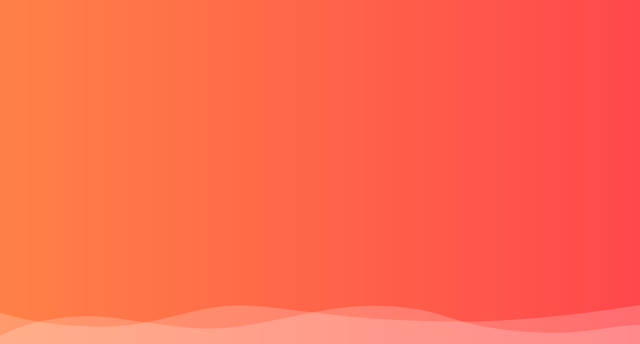
Reproduce this background procedurally as a Shadertoy shader.

```glsl
const int KNOTS = 10;
const vec3 ORANGE = vec3(1.0, 0.506, 0.278);
const vec3 CORAL = vec3(1.0, 0.282, 0.298);
const vec3 FOAM = vec3(1.0);
const float FOAM_OPACITY = 0.2;

// Wave crest knots: position, height, slope
const vec3 LONG_WAVE[KNOTS] = vec3[KNOTS](
    vec3(0.0, 0.0894, -0.45), vec3(0.0586, 0.0652, -0.31),
    vec3(0.163, 0.0507, 0.0), vec3(0.228, 0.0628, 0.35),
    vec3(0.371, 0.1123, 0.0), vec3(0.488, 0.0918, -0.2),
    vec3(0.586, 0.0737, -0.12), vec3(0.729, 0.0652, 0.0),
    vec3(0.833, 0.0749, 0.15), vec3(1.0, 0.1135, 0.3));

const vec3 SHORT_WAVE[KNOTS] = vec3[KNOTS](
    vec3(0.0, 0.0242, 0.9), vec3(0.1406, 0.0809, 0.0),
    vec3(0.228, 0.0628, -0.24), vec3(0.3255, 0.0447, 0.0),
    vec3(0.488, 0.0918, 0.35), vec3(0.582, 0.1111, 0.0),
    vec3(0.664, 0.0966, -0.37), vec3(0.7227, 0.0652, -0.5),
    vec3(0.872, 0.0326, 0.0), vec3(1.0, 0.0556, 0.06));

// Cubic Hermite segment between two knots
float hermite(float x, vec3 a, vec3 b) {
    float span = b.x - a.x;
    float t = clamp((x - a.x) / span, 0.0, 1.0);
    float s = 1.0 - t;
    return mix(a.y, b.y, t * t * (3.0 - 2.0 * t))
         + span * t * s * (a.z * s - b.z * t);
}

float crestHeight(float x, vec3 knots[KNOTS]) {
    float height = knots[0].y;
    for (int i = 0; i < KNOTS - 1; i++) {
        if (x >= knots[i].x) height = hermite(x, knots[i], knots[i + 1]);
    }
    return height;
}

// Soft coverage of the area below a crest
float coverBelow(float y, float crest, float softness) {
    return smoothstep(-softness, softness, crest - y);
}

void mainImage(out vec4 fragColor, in vec2 fragCoord) {
    vec2 uv = fragCoord / iResolution.xy;
    float softness = 0.75 / iResolution.y;

    // Horizontal backdrop gradient
    vec3 color = mix(ORANGE, CORAL, uv.x);

    // Two translucent waves
    float longCover = coverBelow(uv.y, crestHeight(uv.x, LONG_WAVE), softness);
    float shortCover = coverBelow(uv.y, crestHeight(uv.x, SHORT_WAVE), softness);
    color = mix(color, FOAM, FOAM_OPACITY * longCover);
    color = mix(color, FOAM, FOAM_OPACITY * shortCover);

    fragColor = vec4(color, 1.0);
}
```
